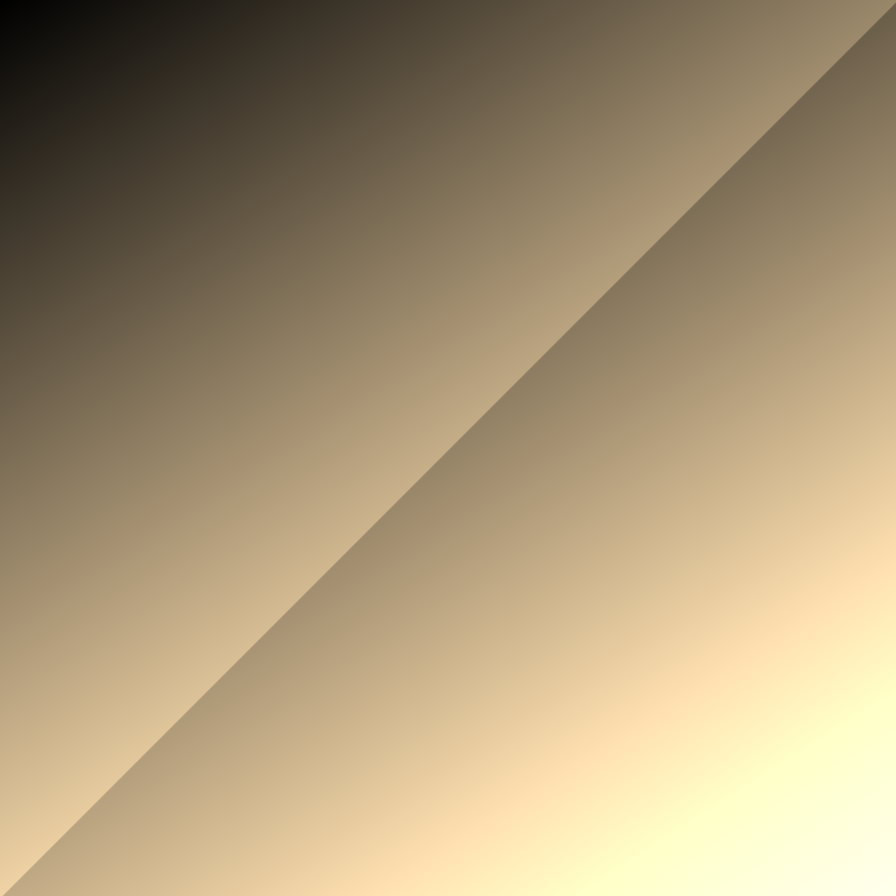
Write a WebGL 2 fragment shader that draws this background.

```glsl
#version 300 es
precision highp float;
// Two warm sand-coloured slopes lit from black to white, split by a diagonal fold.

#define SAND vec3(1.0, 0.88, 0.69)   // tint of the light
#define SLOPE vec2(0.60, 0.94)       // brightness gained rightward and downward
#define FOLD_SHADE 0.19              // brightness lost below the fold
#define FOLD_OFFSET 0.003            // shift of the fold from the exact diagonal

uniform vec2 u_resolution;
out vec4 fragColor;

// Signed distance to the fold, positive on the lower right side.
float foldDistance(vec2 p) {
    return (p.x + p.y - 1.0 - FOLD_OFFSET) * inversesqrt(2.0);
}

void main() {
    // Canvas position measured from the dark top left corner.
    vec2 uv = gl_FragCoord.xy / u_resolution;
    vec2 p = vec2(uv.x, 1.0 - uv.y);

    // Anti-aliased step across the fold.
    float pixel = 1.0 / min(u_resolution.x, u_resolution.y);
    float below = smoothstep(-pixel, pixel, foldDistance(p));

    // Linear light; each channel saturates in turn toward white.
    float light = dot(p, SLOPE) - FOLD_SHADE * below;
    fragColor = vec4(clamp(SAND * light, 0.0, 1.0), 1.0);
}
```
